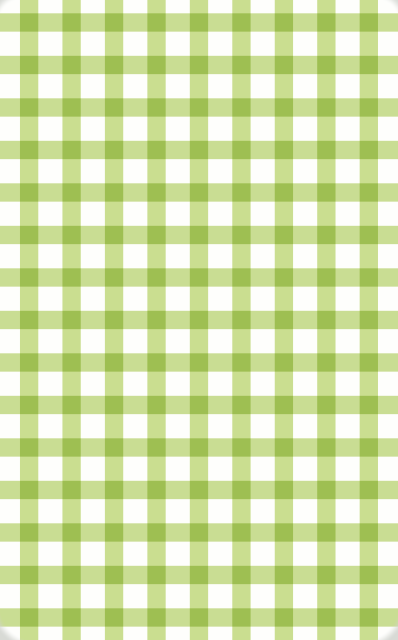
Give the GLSL for this pattern, as a WebGL 1 fragment shader.

```glsl
precision highp float;

uniform vec2 u_resolution;

// Coverage of a repeating stripe; all lengths are in repeats.
float stripe(float position, float center, float pixel) {
    float fromCenter = abs(fract(position - center + 0.5) - 0.5);
    return clamp((0.2157 - fromCenter) / pixel + 0.5, 0.0, 1.0);
}

float roundedBox(vec2 p, vec2 halfSize, float radius) {
    vec2 q = abs(p) - halfSize + radius;
    return length(max(q, 0.0)) + min(max(q.x, q.y), 0.0) - radius;
}

void main() {
    vec2 uv = gl_FragCoord.xy / u_resolution;
    uv.y = 1.0 - uv.y;

    // Gingham bands
    vec2 repeats = vec2(9.373, 15.059);
    vec2 cell = uv * repeats;
    vec2 pixel = repeats / u_resolution;
    float vertical = stripe(cell.x, 0.686, pixel.x);
    float horizontal = stripe(cell.y, 0.529, pixel.y);

    vec3 white = vec3(0.995, 0.995, 0.99);
    vec3 verticalGreen = vec3(0.793, 0.87, 0.565);
    vec3 horizontalGreen = vec3(0.79, 0.865, 0.577);
    vec3 crossingGreen = vec3(0.62, 0.75, 0.32);
    vec3 color = mix(mix(white, verticalGreen, vertical),
                     mix(horizontalGreen, crossingGreen, vertical), horizontal);

    // Soft gray wear at the rounded corners, wider at the bottom
    vec2 size = vec2(1.0, u_resolution.y / u_resolution.x);
    float radius = mix(0.055, 0.09, step(0.5, uv.y));
    float edge = roundedBox((uv - 0.5) * size, 0.5 * size, radius);
    float wear = smoothstep(0.0, 0.025, edge);
    color = mix(color, vec3(0.82, 0.83, 0.81), 0.85 * wear);

    gl_FragColor = vec4(color, 1.0);
}
```
